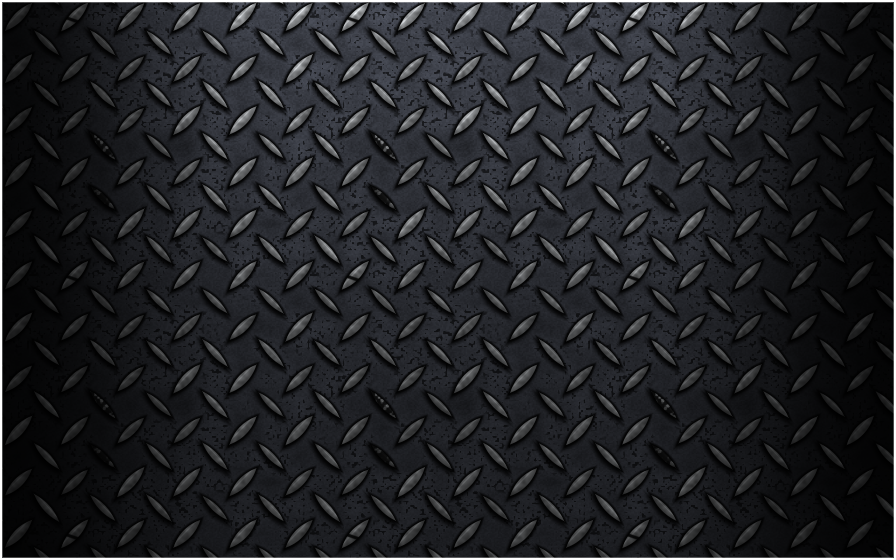
This texture is drawn by a Shadertoy shader. Its source:

```glsl
// Dark steel tread plate: two interleaved grids of pointed studs leaning opposite ways.
// Studs are lens distance fields with soft shadows; grime and wear wrap every few cells.
// A lamp from above the centre fades towards the sides, inside a thin white border.

#define COLUMNS 16.0              // canvas width in plate units
#define PITCH vec2(1.002, 0.923)  // spacing of the studs
#define ORIGIN vec2(6.344, 5.083) // centre of one rising stud
#define WEAR_PERIOD 5.0           // cells before the wear repeats
#define RISING_SIZE vec2(0.365, 0.092)
#define FALLING_SIZE vec2(0.345, 0.068)
#define SHADOW_SHIFT vec2(-0.025, -0.045)
#define BORDER 0.042
#define PLATE_COLOR vec3(0.255, 0.268, 0.305)
#define STUD_COLOR vec3(0.60, 0.61, 0.62)
#define PIT_AMOUNT 0.6

float hash(vec2 p) {
    vec3 q = fract(p.xyx * 0.1031);
    q += dot(q, q.yzx + 33.33);
    return fract((q.x + q.y) * q.z);
}

// Value noise that wraps after the given number of lattice steps
float noise(vec2 p, float period) {
    vec2 i = floor(p), f = p - i;
    f = f * f * (3.0 - 2.0 * f);
    vec2 a = mod(i, period), b = mod(i + 1.0, period);
    return mix(mix(hash(a), hash(vec2(b.x, a.y)), f.x),
               mix(hash(vec2(a.x, b.y)), hash(b), f.x), f.y);
}

float wrappedNoise(vec2 cellPos, float scale) {
    return noise(cellPos * scale, WEAR_PERIOD * scale);
}

float fbm(vec2 cellPos) {
    float sum = 0.0, weight = 0.5, scale = 2.0;
    for (int i = 0; i < 4; i++) {
        sum += weight * wrappedNoise(cellPos, scale);
        weight *= 0.5;
        scale *= 2.0;
    }
    return sum / 0.9375;
}

// Pointed lens lying along x, given its half length and half width
float lens(vec2 p, vec2 size) {
    float radius = dot(size, size) / (2.0 * size.y);
    return length(vec2(p.x, abs(p.y) + radius - size.y)) - radius;
}

float lampLight(vec2 uv) {
    float side = 1.0 - smoothstep(0.2, 0.5, abs(uv.x - 0.5));
    return mix(0.42, 1.0, pow(uv.y, 1.5)) * mix(0.12, 1.0, side);
}

vec3 plateSurface(vec2 cellPos) {
    float grime = fbm(cellPos);
    float speck = wrappedNoise(cellPos, 24.0);
    float pits = smoothstep(0.66, 0.85, speck) * smoothstep(0.42, 0.62, grime);
    float grain = wrappedNoise(cellPos + 0.37, 40.0) - 0.5;
    float tone = 0.65 + 0.7 * grime + 0.22 * grain;
    return PLATE_COLOR * tone * (1.0 - PIT_AMOUNT * pits);
}

// Lay one grid of studs over the colour; lean is +1 rising or -1 falling
vec3 addStuds(vec3 color, vec2 cellPos, float lean, float light, float pixel) {
    bool rising = lean > 0.0;
    vec2 grid = cellPos - (rising ? 0.0 : 0.5);
    vec2 cell = floor(grid + 0.5);
    vec2 id = mod(cell, WEAR_PERIOD);
    float seed = hash(id + (rising ? 7.0 : 31.0));
    vec2 size = (rising ? RISING_SIZE : FALLING_SIZE) * mix(0.93, 1.05, seed);

    // Stud axes: x along the stud, y towards its upper flank
    float angle = lean * mix(0.75, 0.84, seed);
    vec2 along = vec2(cos(angle), sin(angle));
    mat2 toStud = mat2(along.x, -along.y, along.y, along.x);
    vec2 offset = (grid - cell) * PITCH;
    vec2 p = toStud * offset;

    // Soft shadow falling below, then a tight dark seam
    float shadowDist = lens(toStud * (offset - SHADOW_SHIFT), size);
    float dist = lens(p, size);
    color *= mix(0.22, 1.0, smoothstep(-0.03, 0.085, shadowDist));
    color *= mix(0.25, 1.0, smoothstep(0.0, 0.05, dist));

    // Rounded face with a lit upper flank and tapering ends
    float across = p.y / size.y;
    float face = 0.72 + 0.28 * smoothstep(-0.7, 0.45, across);
    face *= 1.0 - 0.3 * pow(abs(p.x) / size.x, 2.0);
    face += 0.22 * (1.0 - smoothstep(0.0, 0.25, abs(across - 0.42)));
    face *= mix(0.72, 1.12, wrappedNoise(cellPos, 14.0)) * mix(0.85, 1.08, seed);
    face *= 1.0 - smoothstep(-0.022, 0.004, dist);

    // Periodic damage: a gouged rising stud and two scuffed falling ones
    if (rising && id.x + id.y < 0.5) {
        float gouge = abs(p.x + 0.07 + 0.45 * p.y);
        face *= mix(0.12, 1.0, smoothstep(0.012, 0.05, gouge));
    }
    if (!rising && id.x < 0.5 && abs(id.y - 1.5) < 1.0)
        face *= mix(0.15, 0.8, smoothstep(0.35, 0.75, wrappedNoise(cellPos, 19.0)));

    vec3 stud = STUD_COLOR * face * mix(0.22, 1.0, sqrt(light) * light + 0.25 * light);
    return mix(color, stud, 1.0 - smoothstep(-pixel, pixel, dist));
}

void mainImage(out vec4 fragColor, in vec2 fragCoord) {
    vec2 uv = fragCoord / iResolution.xy;
    float pixel = COLUMNS / iResolution.x;
    vec2 p = fragCoord * pixel;
    vec2 cellPos = (p - ORIGIN) / PITCH;
    float light = lampLight(uv);
    vec3 color = plateSurface(cellPos) * light;
    for (int i = 0; i < 2; i++)
        color = addStuds(color, cellPos, float(2 * i - 1), light, 0.6 * pixel);
    // White border
    vec2 inset = min(p, iResolution.xy * pixel - p);
    float edge = min(inset.x, inset.y) - BORDER;
    color = mix(vec3(1.0), color, smoothstep(-0.5 * pixel, 0.5 * pixel, edge));
    fragColor = vec4(color, 1.0);
}
```
